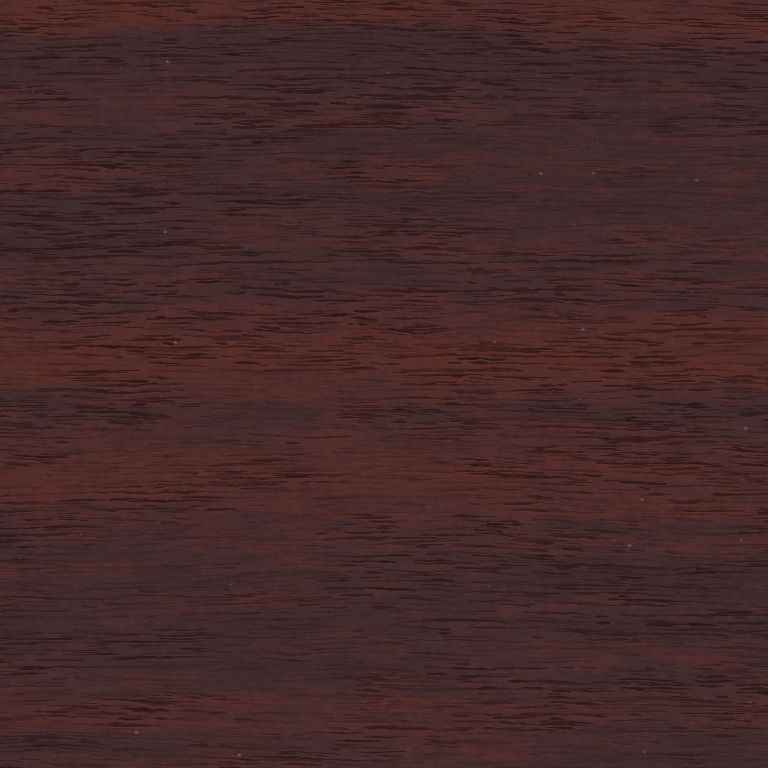
Reproduce this texture procedurally as a Shadertoy shader.

```glsl
// Dark mahogany wood: soft red and plum bands with thin ragged embossed pores.
#define PLUM vec3(0.240, 0.163, 0.174)
#define MAUVE vec3(0.308, 0.186, 0.190)
#define RUSSET vec3(0.352, 0.172, 0.146)
#define PORE vec3(0.150, 0.080, 0.080)
#define GLINT vec3(0.43, 0.215, 0.175)
#define SPECK vec3(0.52, 0.42, 0.40)
#define PORE_LAYERS 7
#define PORE_DENSITY 0.56
#define PORE_DEPTH 0.85
#define RAGGED 0.0026
#define GRAIN 0.085

// Each band: centre height, half width, redness
const vec3 BANDS[7] = vec3[7](
    vec3(0.99, 0.022, 0.70), vec3(0.77, 0.020, 0.35),
    vec3(0.65, 0.014, 0.15), vec3(0.54, 0.040, 0.88),
    vec3(0.385, 0.032, 0.66), vec3(0.325, 0.022, 0.28),
    vec3(0.07, 0.032, 0.30));

float hash(vec2 p) {
    vec3 q = fract(p.xyx * 0.1031);
    q += dot(q, q.yzx + 33.33);
    return fract((q.x + q.y) * q.z);
}

float noise(vec2 p) {
    vec2 i = floor(p), f = fract(p);
    f = f * f * (3.0 - 2.0 * f);
    return mix(mix(hash(i), hash(i + vec2(1, 0)), f.x),
               mix(hash(i + vec2(0, 1)), hash(i + vec2(1, 1)), f.x), f.y);
}

float fbm(vec2 p) {
    float sum = 0.0, amp = 0.5;
    for (int i = 0; i < 4; i++) {
        sum += amp * noise(p);
        p = p * 2.03 + 17.3;
        amp *= 0.5;
    }
    return sum / 0.9375;
}

// One tapered dash per cell; x is its dark groove, y its lit lower lip
vec2 pores(vec2 p, float layer, float pixel) {
    float t = layer / float(PORE_LAYERS - 1);
    vec2 size = vec2(mix(0.045, 0.17, t), mix(0.0085, 0.0130, fract(layer * 0.618)));
    vec2 q = p / size + layer * vec2(3.7, 0.37);
    float row = floor(q.y);
    q.x += 40.0 * hash(vec2(row, layer + 71.0));
    vec2 id = floor(q) + layer * 57.0, f = fract(q);

    float halfLength = mix(0.14, 0.46, hash(id + 5.1));
    float centreX = mix(halfLength, 1.0 - halfLength, hash(id + 11.7));
    float along = (f.x - centreX) / halfLength;
    float taper = max(0.0, 1.0 - along * along);
    float tilt = (hash(id + 23.9) - 0.7) * 0.16 * along;
    float centreY = mix(0.42, 0.64, hash(id + 31.3)) + tilt;
    float dy = (f.y - centreY) * size.y;

    // Width swells and pinches along the dash
    float pinch = mix(0.35, 1.25, noise(vec2(p.x * 110.0, row + layer * 19.0)));
    float width = mix(0.0004, 0.0017, hash(id + 43.3)) * sqrt(taper) * pinch;
    float soft = max(pixel * 0.6, 0.0009);
    float present = step(hash(id + 2.3), PORE_DENSITY) * smoothstep(0.0, 0.3, taper);
    float strength = present * mix(0.35, 1.0, hash(id + 61.9));
    float groove = 1.0 - smoothstep(width - 0.5 * soft, width + soft, abs(dy));
    float lip = 1.0 - smoothstep(0.0, 1.4 * soft, abs(dy + width + 1.3 * soft));
    return strength * vec2(groove, lip);
}

// Sparse pale dust points
float specks(vec2 p, float pixel) {
    vec2 q = p * 15.0, id = floor(q);
    vec2 centre = 0.2 + 0.6 * vec2(hash(id + 3.0), hash(id + 9.0));
    float radius = mix(0.0006, 0.0020, hash(id + 15.0));
    float d = length((fract(q) - centre) / 15.0 * vec2(0.8, 1.0));
    float disc = 1.0 - smoothstep(radius - pixel, radius + pixel, d);
    return disc * step(hash(id + 27.0), 0.08);
}

void mainImage(out vec4 fragColor, in vec2 fragCoord) {
    vec2 uv = fragCoord / iResolution.y;
    float pixel = 1.0 / iResolution.y;

    // Gentle drift of the grain lines
    vec2 p = uv;
    p.y += 0.014 * (noise(uv * vec2(2.0, 4.0)) - 0.5);
    p.y += 0.005 * (noise(uv * vec2(13.0, 35.0)) - 0.5);

    // Broad colour bands broken up by long streaks
    float streak = fbm(p * vec2(2.2, 38.0) + 4.0) - 0.5;
    float mottle = fbm(p * vec2(18.0, 100.0) + 31.0) - 0.5;
    float red = 0.0;
    for (int i = 0; i < 7; i++) {
        float d = (p.y - BANDS[i].x + 0.025 * streak) / BANDS[i].y;
        red += BANDS[i].z * exp(-0.5 * d * d);
    }
    float warmth = clamp(0.30 + 0.75 * red + 1.0 * streak + 0.7 * mottle, 0.0, 1.0);
    float redness = clamp(red + 0.7 * streak + 0.9 * mottle, 0.0, 1.0);
    vec3 color = mix(mix(PLUM, MAUVE, warmth), RUSSET, 0.85 * redness);

    // Embossed pores with ragged edges, gathered in patches
    vec2 rough = p;
    rough.y += RAGGED * (fbm(uv * vec2(75.0, 150.0) + 90.0) - 0.5);
    vec2 relief = vec2(0.0);
    for (int i = 0; i < PORE_LAYERS; i++)
        relief = max(relief, pores(rough, float(i), pixel));
    float cluster = mix(0.35, 1.0, smoothstep(0.35, 0.6, fbm(p * vec2(6.0, 26.0) + 60.0)));
    color = mix(color, GLINT, relief.y * cluster * (0.16 + 0.28 * redness));
    color = mix(color, PORE, relief.x * cluster * PORE_DEPTH);

    // Fine surface grain and dust
    float fine = noise(uv * vec2(120.0, 260.0)) + noise(uv * 330.0 + 8.0) - 1.0;
    color *= 1.0 + GRAIN * fine;
    color = mix(color, SPECK, 0.6 * specks(uv, pixel));
    fragColor = vec4(color, 1.0);
}
```
